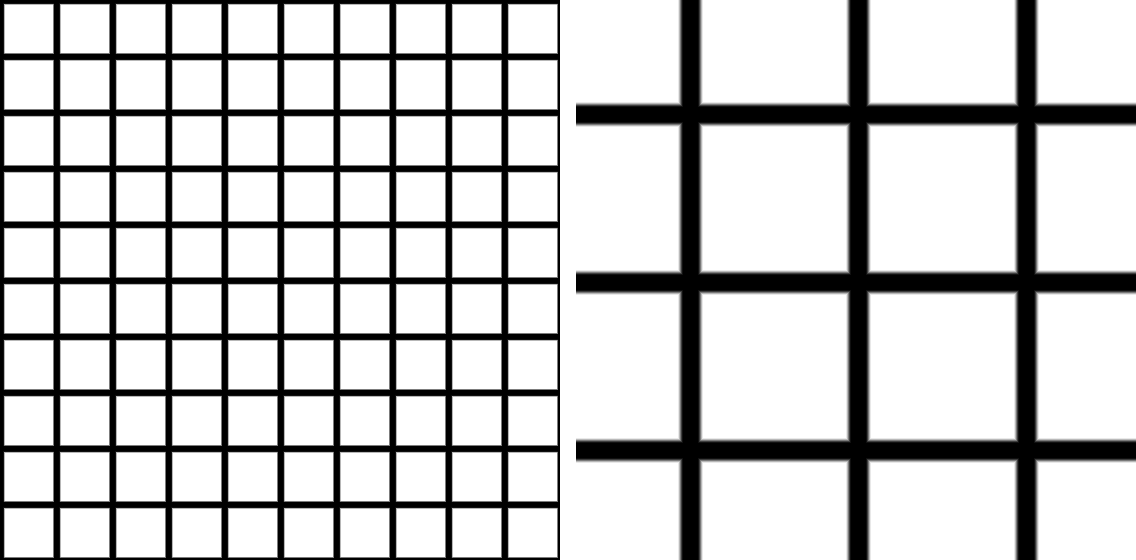
Left, the full canvas; right, a detail of the centre.
Give the GLSL for this pattern, as a three.js fragment shader.

```glsl
// Square grid of soft-edged black lines on white, ten cells across and down.
// The distance to the nearest line comes from a wrapped cell coordinate,
// and a smooth ramp turns it into a slightly blurred edge.
varying vec2 vUv;

// Distance to the nearest grid line on each axis, in cells
vec2 lineDistance(vec2 cell) {
  return abs(fract(cell + 0.5) - 0.5);
}

void main() {
  // Lines sit slightly right of and below the cell borders
  vec2 cell = vUv * 10.0 + vec2(-0.015, 0.015);
  vec2 d = lineDistance(cell);

  // Black core with a soft grey rim
  float paper = smoothstep(0.042, 0.078, min(d.x, d.y));

  gl_FragColor = vec4(vec3(paper), 1.0);
}
```
